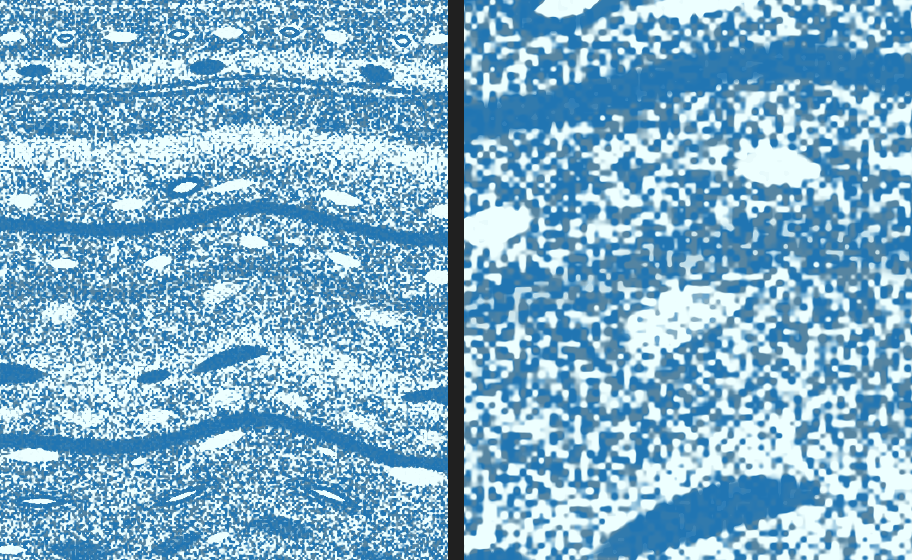
Left: the whole. Right: its middle third, enlarged.
Write a WebGL 1 fragment shader that draws this pattern.

```glsl
precision highp float;
// Folded layers of blue grain on pale ground, strewn with rows of lenses and rings.
// A fold function bends the strata; bands and lens rows set a local ink density,
// and fine value noise is thresholded against that density to make the grain.

uniform vec2 u_resolution;

const vec3 BLUE_INK = vec3(0.13, 0.46, 0.70);
const vec3 GREY_INK = vec3(0.34, 0.52, 0.63);
const vec3 PALE_GROUND = vec3(0.93, 1.0, 1.0);
const float SOLID = 1.22;   // density that hides nearly all the ground
const float BARE = -0.25;   // density that leaves the ground empty
const float GRAINS = 275.0; // grains per canvas height

float hash(vec2 p) {
  vec3 q = fract(vec3(p.xyx) * vec3(0.1031, 0.1030, 0.0973));
  q += dot(q, q.yzx + 33.33);
  return fract((q.x + q.y) * q.z);
}

float noise(vec2 p) {
  vec2 i = floor(p), f = fract(p);
  f = f * f * (3.0 - 2.0 * f);
  return mix(mix(hash(i), hash(i + vec2(1.0, 0.0)), f.x),
             mix(hash(i + vec2(0.0, 1.0)), hash(i + 1.0), f.x), f.y);
}

// Height of the fold: a crest right of centre, sinking towards the right edge.
float fold(vec2 p) {
  float u = (p.x - 0.46) / 0.14;
  float bend = 0.045 * exp(-u * u) - 0.013 * smoothstep(0.0, 0.2, p.x);
  bend -= mix(0.026, 0.014, smoothstep(0.2, 0.6, p.y)) * smoothstep(0.57, 0.74, p.x);
  return bend * mix(1.1, 0.2, smoothstep(0.45, 1.0, p.y));
}

// Soft horizontal stripe, 1 at its centre.
float band(float y, float centre, float halfWidth) {
  return 1.0 - smoothstep(0.55, 1.45, abs(y - centre) / halfWidth);
}

// Row of jittered lenses; returns the scaled distance, 1 at the rim.
float lensRow(vec2 p, float level, float spacing, float shift, vec2 size) {
  float id = floor((p.x - shift) / spacing);
  vec2 r = vec2(hash(vec2(id + 20.0, level * 91.0)), hash(vec2(id + 51.0, level * 173.0)));
  vec2 q = p - vec2(shift + (id + 0.5) * spacing, level) - 0.4 * (r - 0.5) * size;
  q.y += (r.x - 0.5) * 0.2 * q.x;
  q /= size * (0.8 + 0.4 * r.yx);
  return mix(dot(q, q), abs(q.y) + q.x * q.x, 0.5);
}

float fill(float density, float dist, float value, float strength) {
  return mix(density, value, strength * (1.0 - smoothstep(0.7, 1.3, dist)));
}

float ring(float density, float dist, float radius, float width, float value) {
  return mix(density, value, band(dist, radius, width));
}

float strata(float x, float y) {
  float wave = 0.012 * (noise(vec2(x * 9.0, 4.0)) - 0.5);
  float streak = noise(vec2(x * 9.0, y * 55.0)) - 0.5;
  float d = 0.63 + 0.20 * streak + 0.10 * (noise(vec2(x, y) * 35.0) - 0.5);
  d += 0.08 * smoothstep(0.75, 0.8, y) - 0.08 * band(y, 0.28, 0.06);
  d = mix(d, 0.22, band(y + wave, 0.877, 0.019));
  d = mix(d, 0.10, 0.9 * band(y + wave, 0.736, 0.020));
  d = mix(d, 0.30, 0.6 * band(y, 0.705, 0.022));
  d = mix(d, 0.20, 0.8 * band(y + 2.0 * wave, 0.335, 0.034));
  d = mix(d, 0.20, 0.7 * band(y - wave, 0.988, 0.003));
  d = mix(d, 1.05, 0.9 * band(y + wave, 0.847, 0.004));
  d = mix(d, 0.15, 0.6 * band(y + wave, 0.840, 0.003));
  d = mix(d, 1.05, 0.9 * band(y - wave, 0.832, 0.004));
  d = mix(d, SOLID, band(y + 0.3 * wave, 0.600, 0.011));
  d = mix(d, 0.95, 0.75 * band(y + wave, 0.488, 0.014));
  return mix(d, SOLID, band(y + 0.4 * wave, 0.215, 0.013));
}

float inclusions(vec2 p, float d) {
  // Upper rows: bare lenses, haloed rings and solid lenses.
  d = fill(d, lensRow(p, 0.935, 0.190, -0.069, vec2(0.025, 0.009)), BARE, 1.0);
  float eye = lensRow(p, 0.935, 0.198, 0.022, vec2(0.025, 0.016));
  d = fill(d, eye, 0.05, 0.9);
  d = ring(d, eye, 0.32, 0.16, SOLID);
  d = fill(d, lensRow(p, 0.876, 0.300, -0.083, vec2(0.037, 0.013)), SOLID, 1.0);
  d = fill(d, lensRow(p, 0.775, 0.170, 0.000, vec2(0.030, 0.011)), 1.1, 0.8);
  // Middle rows around the main dark seam.
  d = fill(d, lensRow(p, 0.645, 0.190, -0.055, vec2(0.032, 0.011)), BARE, 1.0);
  float dark = lensRow(p, 0.658, 1.000, -0.167, vec2(0.032, 0.020));
  d = fill(d, dark, SOLID, 1.0);
  d = fill(d, dark * 3.0, BARE, 1.0);
  d = fill(d, lensRow(p, 0.537, 0.165, 0.035, vec2(0.027, 0.010)), BARE, 1.0);
  d = fill(d, lensRow(p, 0.452, 0.288, -0.040, vec2(0.034, 0.016)), BARE, 0.65);
  d = fill(d, lensRow(p, 0.332, 0.410, -0.192, vec2(0.070, 0.019)), SOLID, 1.0);
  d = fill(d, lensRow(p, 0.332, 0.479, 0.036, vec2(0.032, 0.012)), SOLID, 1.0);
  // Lower rows around the second seam.
  d = fill(d, lensRow(p, 0.262, 0.125, -0.040, vec2(0.030, 0.012)), BARE, 0.7);
  d = fill(d, lensRow(p, 0.190, 0.335, -0.100, vec2(0.050, 0.014)), BARE, 1.0);
  d = fill(d, lensRow(p, 0.186, 0.339, 0.080, vec2(0.017, 0.007)), BARE, 1.0);
  float almond = lensRow(p, 0.110, 0.254, -0.042, vec2(0.082, 0.024));
  d = ring(d, almond, 0.85, 0.18, 0.95);
  d = ring(d, almond, 0.30, 0.16, 1.10);
  d = fill(d, almond * 8.0, BARE, 1.0);
  d = fill(d, lensRow(p, 0.026, 0.180, 0.053, vec2(0.054, 0.018)), 1.1, 0.9);
  return fill(d, lensRow(p, 0.018, 0.370, 0.205, vec2(0.025, 0.008)), BARE, 1.0);
}

void main() {
  vec2 p = gl_FragCoord.xy / u_resolution.y;
  vec2 layer = vec2(p.x, p.y - fold(p));
  float density = inclusions(layer, strata(layer.x, layer.y));

  // Grain and its slight shift from blue to grey.
  float grain = clamp((noise(p * GRAINS) - 0.5) * 1.6 + 0.5, 0.0, 1.0);
  float ground = smoothstep(-0.32, 0.32, grain - density);
  float grey = smoothstep(0.3, 0.8, noise(p * GRAINS + 71.0));
  grey *= 1.0 - 0.7 * smoothstep(0.85, 1.15, density);
  gl_FragColor = vec4(mix(mix(BLUE_INK, GREY_INK, grey), PALE_GROUND, ground), 1.0);
}
```
